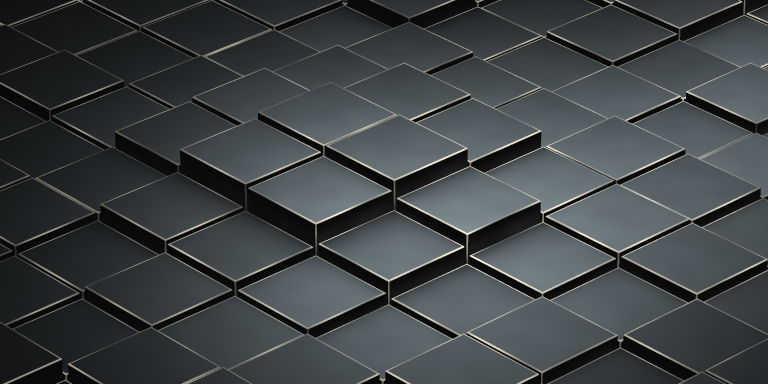
Give the GLSL for this background, as a Shadertoy shader.

```glsl
float hash(vec2 p) {
    return fract(sin(dot(p, vec2(127.1, 311.7))) * 43758.5);
}

vec2 gradientAt(vec2 p) {
    float angle = 6.2832 * hash(p);
    return vec2(cos(angle), sin(angle));
}

float gradientNoise(vec2 p) {
    vec2 i = floor(p), f = p - i, e = vec2(1, 0);
    vec2 w = f * f * f * (f * (f * 6.0 - 15.0) + 10.0);
    return mix(
        mix(dot(gradientAt(i), f), dot(gradientAt(i + e.xy), f - e.xy), w.x),
        mix(dot(gradientAt(i + e.yx), f - e.yx), dot(gradientAt(i + 1.0), f - 1.0), w.x), w.y);
}

// Block height: a central mound with uneven steps around it
float blockHeight(vec2 cell) {
    vec2 d = cell - vec2(-0.5, 0.2);
    float r2 = dot(d, d), h = hash(cell + 7.0);
    return 0.54 * exp(-r2 / 3.7) + (0.27 * h * h - 0.04) * (1.0 - 0.85 * exp(-r2 / 12.0));
}

// Ground directions to block axes
vec2 toGrid(vec2 p) {
    return vec2(dot(p, vec2(0.679, -0.734)), dot(p, vec2(-0.734, -0.679)));
}

// Broad soft light, with a second glow at the upper right
float lightField(vec2 p) {
    vec2 d = p - vec2(0.16, -0.1), g = p - vec2(1.05, 0.25);
    return 0.08 + 1.02 * exp(-dot(d * d, vec2(1.6, 3.6))) + 0.5 * exp(-dot(g, g) * 5.0);
}

vec3 shadeTop(vec2 cell, vec2 u, float h, float light) {
    float shade = light * mix(0.88, 1.12, 0.5 * (u.x + u.y)) * (0.9 + 0.2 * hash(cell + 31.0));
    // Dark reflections of the taller blocks behind
    for (int k = 0; k < 2; k++) {
        vec2 side = k == 0 ? vec2(1, 0) : vec2(0, 1);
        float rise = max(blockHeight(cell - side) - h, 0.0);
        shade *= 1.0 - 0.55 * min(rise * 5.0, 1.0) * exp(-dot(u, side) / (0.03 + 0.7 * rise));
    }
    shade *= 1.0 + 0.06 * gradientNoise((cell + u) * 3.0);
    return vec3(0.385, 0.425, 0.445) * shade + vec3(0.02, 0.022, 0.023);
}

vec3 shadeSide(float depth, bool rightFace, vec2 along, float light) {
    float sheen = (rightFace ? 0.075 : 0.035) * smoothstep(0.0, 0.2, depth);
    sheen *= 0.8 + gradientNoise(along * 2.0);
    return vec3(0.03, 0.032, 0.032) + vec3(1.0, 1.02, 1.0) * sheen * light;
}

vec3 scene(vec2 p) {
    // Long lens, looking down at the blocks
    vec3 forward = vec3(0.0, 0.88, -0.476), up = vec3(0.0, 0.476, 0.88);
    vec3 rd = normalize(forward * 10.2 + vec3(p.x, 0, 0) + up * p.y);
    vec3 ro = -38.0 * forward;
    ro.xy = toGrid(ro.xy) + vec2(0.37, 0.55);
    rd.xy = toGrid(rd.xy);
    ro += rd * (0.9 - ro.z) / rd.z;

    float light = lightField(p);
    vec2 cell = floor(ro.xy);
    for (int i = 0; i < 12; i++) {
        float h = blockHeight(cell);
        vec2 enter = (cell + 0.982 - ro.xy) / rd.xy;
        vec2 leave = (cell + 0.018 - ro.xy) / rd.xy;
        float tTop = (h - ro.z) / rd.z;
        float t = max(tTop, max(enter.x, enter.y));
        if (t < min(leave.x, leave.y)) {
            vec3 hit = ro + rd * t;
            vec2 u = (hit.xy - cell - 0.018) / 0.964;
            float wear = clamp(0.82 + 1.2 * gradientNoise(hit.xy * 1.7 + 5.0), 0.2, 1.15);
            vec3 color;
            float rim;
            if (t == tTop) {
                color = shadeTop(cell, u, h, light);
                float front = min(1.0 - u.x, 1.0 - u.y), back = min(u.x, u.y);
                rim = max(step(front, 0.017), 0.8 * step(back, 0.015));
            } else {
                bool rightFace = enter.x > enter.y;
                float depth = h - hit.z;
                color = shadeSide(depth, rightFace, hit.xy, light);
                float corner = 1.0 - (rightFace ? u.y : u.x);
                rim = max(0.85 * step(depth, 0.01), 0.55 * step(corner, 0.012));
                rim *= smoothstep(0.45, 0.1, depth);
            }
            // Worn pale metal on the bevels
            vec3 metal = vec3(0.92, 0.89, 0.8) * (0.5 + 0.5 * min(light, 1.0));
            return mix(color, metal, rim * wear);
        }
        // Step to the next cell along the ray
        vec2 next = (cell - ro.xy) / rd.xy;
        cell -= next.x < next.y ? vec2(1, 0) : vec2(0, 1);
    }
    return vec3(0.015);
}

void mainImage(out vec4 fragColor, in vec2 fragCoord) {
    // Average a 3 by 3 set of samples for smooth edges
    vec3 sum = vec3(0);
    for (int k = 0; k < 9; k++) {
        vec2 offset = (vec2(k % 3, k / 3) - 1.0) / 3.0;
        sum += scene((fragCoord + offset - 0.5 * iResolution.xy) / iResolution.y);
    }
    fragColor = vec4(sum / 9.0, 1.0);
}
```
